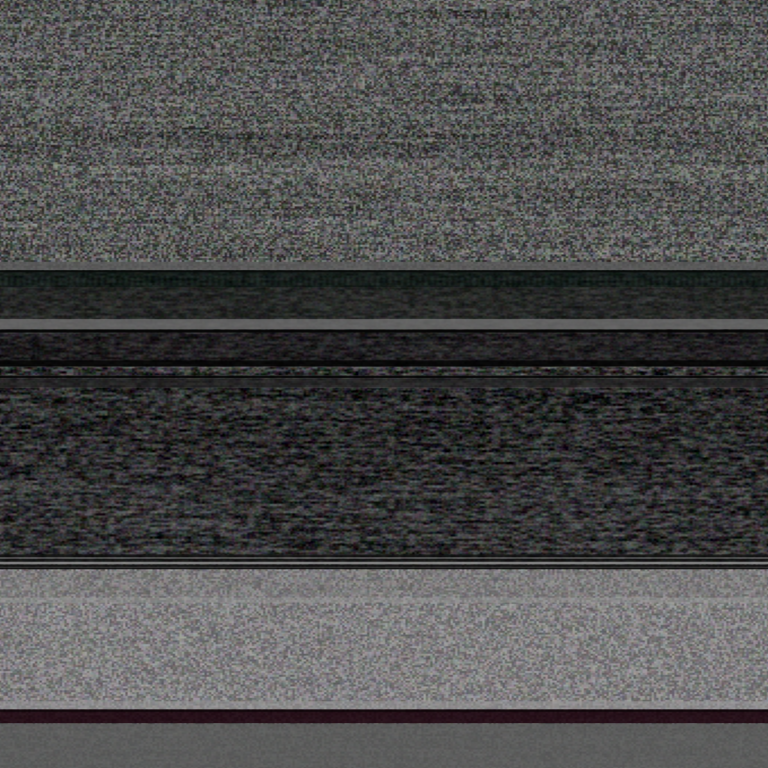
Reproduce this texture procedurally as a WebGL 2 fragment shader.

```glsl
#version 300 es
precision highp float;

#define FINE_CELLS vec2(340.0, 400.0)
#define WIDE_CELLS vec2(110.0, 330.0)
#define STREAK_CELLS vec2(5.0, 300.0)
#define CHROMA_CELLS vec2(260.0, 300.0)
#define STREAK_GAIN 0.32
#define CHROMA_GAIN 0.28
#define SOFTNESS 0.0012

uniform vec2 u_resolution;
out vec4 fragColor;

// Integer hash, signed result in -1..1
float hash(vec2 cell, uint seed) {
    uvec2 q = uvec2(ivec2(cell)) * uvec2(1597u, 3812u) + seed * 977u;
    uint n = (q.x ^ (q.y * 2699u)) * 73939u;
    n = (n ^ (n >> 15)) * 48271u;
    n = (n ^ (n >> 13)) * 69621u;
    n ^= n >> 16;
    return float(n & 65535u) / 32767.5 - 1.0;
}

float valueNoise(vec2 p, uint seed) {
    vec2 i = floor(p), f = fract(p);
    f = f * f * (3.0 - 2.0 * f);
    float low = mix(hash(i, seed), hash(i + vec2(1, 0), seed), f.x);
    float high = mix(hash(i + vec2(0, 1), seed), hash(i + vec2(1, 1), seed), f.x);
    return mix(low, high, f.y);
}

// Soft horizontal strip between two depths
float strip(float depth, float top, float bottom) {
    float w = max(SOFTNESS, 0.6 / u_resolution.y);
    return smoothstep(top - w, top + w, depth) * (1.0 - smoothstep(bottom - w, bottom + w, depth));
}

// Paint a strip; alpha carries the grain strength
void paint(inout vec4 layer, float depth, float top, float bottom, vec3 tone, float grain) {
    layer = mix(layer, vec4(tone, grain), strip(depth, top, bottom));
}

float bump(float depth, float centre, float width) {
    float d = (depth - centre) / width;
    return exp(-d * d);
}

void main() {
    vec2 uv = gl_FragCoord.xy / u_resolution;
    float depth = 1.0 - uv.y;

    // Upper grey field
    float upper = 0.342 + 0.035 * bump(depth, 0.225, 0.014) - 0.02 * bump(depth, 0.19, 0.02)
        + 0.012 * bump(depth, 0.07, 0.05);
    vec4 layer = vec4(vec3(upper) * vec3(1.0, 1.01, 0.995), 0.17);
    paint(layer, depth, 0.341, 0.353, vec3(0.35), 0.03);

    // Dark ledges and the pale rail
    paint(layer, depth, 0.352, 0.375, vec3(0.085, 0.115, 0.105), 0.05);
    paint(layer, depth, 0.374, 0.416, vec3(0.145, 0.152, 0.147), 0.07);
    paint(layer, depth, 0.352, 0.3545, vec3(0.035, 0.045, 0.04), 0.01);
    paint(layer, depth, 0.4155, 0.429, vec3(0.385), 0.02);
    paint(layer, depth, 0.429, 0.4335, vec3(0.025), 0.01);
    paint(layer, depth, 0.4335, 0.47, vec3(0.125, 0.12, 0.127), 0.09);
    paint(layer, depth, 0.469, 0.4775, vec3(0.03), 0.02);
    paint(layer, depth, 0.478, 0.489, vec3(0.2), 0.19);
    paint(layer, depth, 0.489, 0.4925, vec3(0.04), 0.02);
    paint(layer, depth, 0.4925, 0.505, vec3(0.15, 0.148, 0.15), 0.05);

    // Coarse dark field
    float coarse = 0.153 + 0.04 * smoothstep(0.56, 0.68, depth)
        + 0.02 * bump(depth, 0.64, 0.012) - 0.02 * bump(depth, 0.7, 0.008);
    paint(layer, depth, 0.505, 0.725, vec3(coarse) * vec3(1.0, 1.0, 1.015), 0.16);

    // Alternating thin lines above the light field
    float lines = step(0.5, fract((depth - 0.722) / 0.0065));
    paint(layer, depth, 0.722, 0.732, vec3(mix(0.09, 0.29, lines)), 0.04);
    paint(layer, depth, 0.7315, 0.735, vec3(0.5), 0.02);
    paint(layer, depth, 0.735, 0.7415, vec3(0.08), 0.02);
    paint(layer, depth, 0.738, 0.7395, vec3(0.2), 0.02);

    // Light field with pale seams
    paint(layer, depth, 0.7415, 0.924, vec3(0.5, 0.495, 0.5), 0.12);
    paint(layer, depth, 0.743, 0.778, vec3(0.485, 0.48, 0.483), 0.09);
    paint(layer, depth, 0.778, 0.785, vec3(0.54), 0.06);
    paint(layer, depth, 0.913, 0.924, vec3(0.55, 0.545, 0.55), 0.05);

    // Maroon stripe and smooth base
    paint(layer, depth, 0.924, 0.942, vec3(0.15, 0.065, 0.1), 0.02);
    paint(layer, depth, 0.924, 0.927, vec3(0.07, 0.03, 0.045), 0.01);
    paint(layer, depth, 0.942, 1.01, vec3(0.36, 0.362, 0.36), 0.025);

    // Grain, stretched sideways in the dark fields
    float fine = valueNoise(uv * FINE_CELLS, 1u);
    float wide = valueNoise(uv * WIDE_CELLS, 2u);
    float grain = mix(fine, 0.35 * fine + 0.75 * wide, strip(depth, 0.353, 0.735));
    float streak = valueNoise(uv * STREAK_CELLS, 3u);
    float streakGain = STREAK_GAIN * mix(1.0, 0.3, strip(depth, 0.7415, 0.924));
    vec2 p = uv * CHROMA_CELLS;
    vec3 chroma = vec3(valueNoise(p, 4u), valueNoise(p, 5u), valueNoise(p, 6u));

    // Sparse dark scratches on the upper field
    float scratch = smoothstep(0.55, 0.9, valueNoise(uv * vec2(3.0, 210.0), 7u));
    float scratches = 0.05 * scratch * strip(depth, -0.01, 0.34);

    // Fine vertical ticks under the first ledge
    float ticks = 0.018 * cos(uv.x * 804.0) * strip(depth, 0.36, 0.372);

    vec3 colour = layer.rgb + layer.a * (grain + streakGain * streak + CHROMA_GAIN * chroma);
    colour += ticks * vec3(0.6, 1.0, 0.9) - scratches;
    fragColor = vec4(clamp(colour, 0.0, 1.0), 1.0);
}
```
